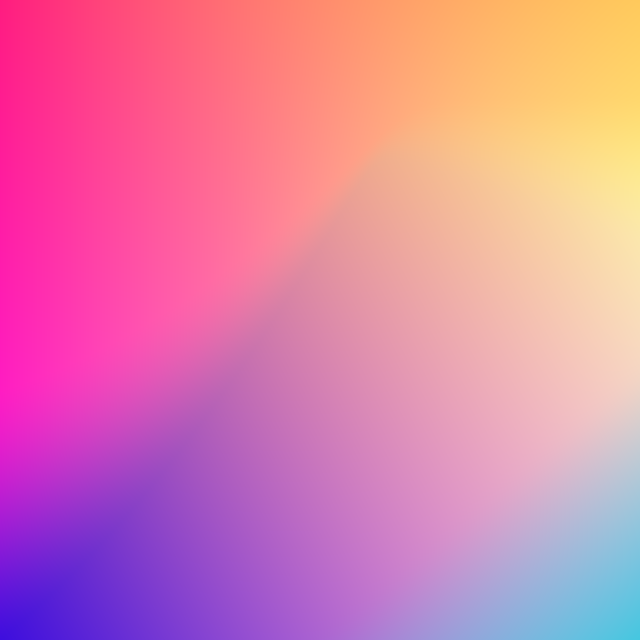
Write a WebGL 2 fragment shader that draws this background.

```glsl
#version 300 es
precision highp float;
// A soft mesh-like gradient: a warm pink-to-yellow sheet folds over a
// violet-to-peach sheet along two curved creases, and a cyan glow fills
// the lower right corner. Each sheet is a smooth polynomial colour field.

#define CREASE_SOFTNESS 0.05
#define CYAN_SOFTNESS 0.03
#define CYAN_SLOPE 0.84
#define CYAN_START 0.51
#define CYAN_REACH 0.41
#define CYAN vec3(0.27, 0.78, 0.88)

uniform vec2 u_resolution;
out vec4 fragColor;

float softMin(float a, float b, float k) {
    float d = a - b;
    return 0.5 * (a + b - sqrt(d * d + k * k));
}

// Pink at the left, orange along the top, yellow at the right.
vec3 warmSheet(vec2 p) {
    float depth = 1.0 - p.y;
    float green = 0.11 + 1.05 * p.x - 0.37 * p.x * p.x
                + 0.35 * depth * smoothstep(0.3, 0.8, p.x);
    float blue = 0.50 - 0.14 * p.x + 0.43 * depth;
    return vec3(1.0, green, blue);
}

// Violet at the lower left, through rose, to peach.
vec3 roseSheet(vec2 p) {
    float s = p.x + 0.6 * p.y;
    float red = 1.0 - 0.76 * exp(-s - 1.4 * s * s);
    float green = 0.05 + 0.66 * p.x + 0.31 * p.y;
    float blue = 0.87 + dot(p, vec2(-0.22, -0.24))
               + dot(p * p, vec2(0.24, -0.16));
    return vec3(red, green, blue);
}

// Zero above the upper crease, one below the lower crease.
float foldMask(vec2 p) {
    float upper = 0.39 + 0.32 * p.x + 0.62 * p.x * p.x;
    float lower = 0.83 * p.x + 0.80 * p.x * p.x;
    upper = softMin(upper, 0.85, CREASE_SOFTNESS);
    lower = softMin(lower, 0.975 - 0.35 * p.x, CREASE_SOFTNESS);
    float t = clamp((upper - p.y) / max(upper - lower, 0.03), 0.0, 1.0);
    return mix(t, smoothstep(0.0, 1.0, t), 0.5);
}

// Grows from a slanted crease toward the lower right corner.
float cyanMask(vec2 p) {
    float d = CYAN_SLOPE * (p.x - CYAN_START) - p.y;
    float rise = -softMin(-d, 0.0, CYAN_SOFTNESS);
    return clamp(rise / CYAN_REACH, 0.0, 1.0);
}

void main() {
    vec2 p = gl_FragCoord.xy / u_resolution;
    vec3 color = mix(warmSheet(p), roseSheet(p), foldMask(p));
    color = mix(color, CYAN, cyanMask(p));
    fragColor = vec4(clamp(color, 0.0, 1.0), 1.0);
}
```
